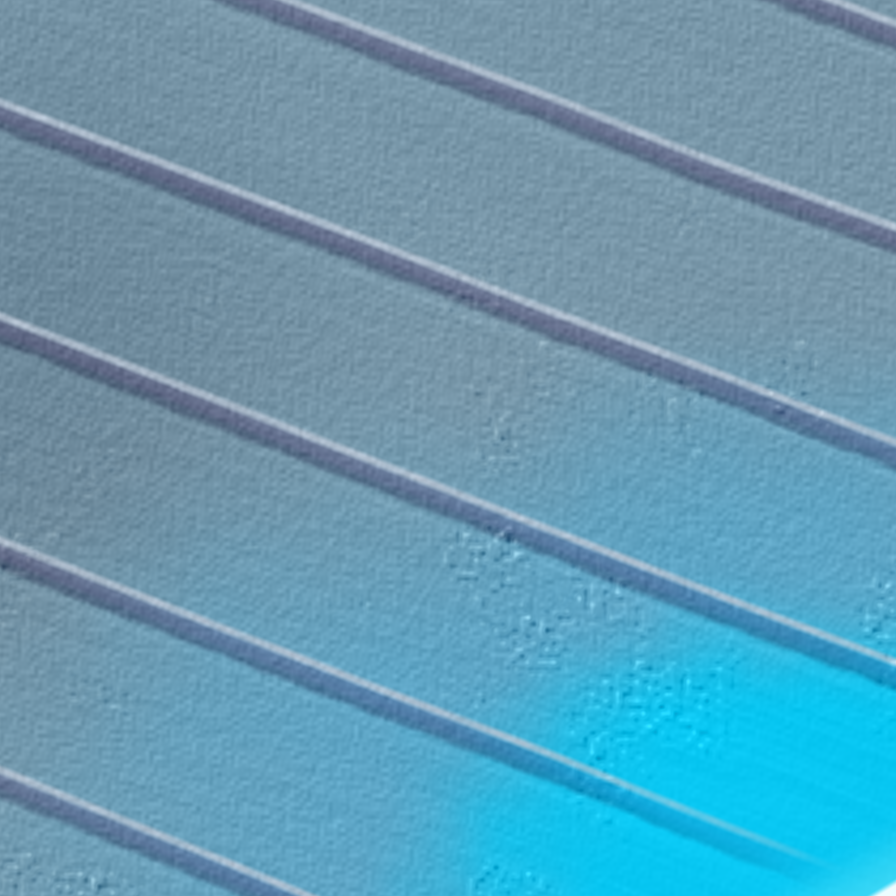
A Shadertoy shader for this texture:

```glsl
const vec3 STEEL = vec3(0.47, 0.59, 0.66);
const vec3 SLATE = vec3(0.42, 0.53, 0.60);
const vec3 SKY = vec3(0.36, 0.65, 0.78);
const vec3 CYAN = vec3(0.03, 0.78, 0.95);
const vec3 GLINT = vec3(0.72, 0.77, 0.83);
const vec3 SHADE = vec3(0.76, 0.75, 0.81);

float hash(vec2 p) {
    return fract(sin(dot(p, vec2(127.1, 311.7))) * 43758.5453);
}

float noise(vec2 p) {
    vec2 cell = floor(p), f = fract(p);
    f = f * f * (3.0 - 2.0 * f);
    return mix(mix(hash(cell), hash(cell + vec2(1, 0)), f.x),
               mix(hash(cell + vec2(0, 1)), hash(cell + vec2(1, 1)), f.x), f.y);
}

float fbm(vec2 p) {
    float sum = 0.0, amp = 0.5;
    for (int i = 0; i < 4; i++) {
        sum += amp * noise(p);
        p = p * 2.03 + 17.3;
        amp *= 0.5;
    }
    return sum;
}

// Relief of a noise field, lit from the upper left
float emboss(vec2 p, float scale) {
    vec2 q = p * scale;
    return noise(q + vec2(-0.35, 0.45)) - noise(q - vec2(-0.35, 0.45));
}

// Elliptical distance from the bright lower right corner
float glowDistance(vec2 uv) {
    return length(vec2((1.0 - uv.x) * 0.6, uv.y));
}

vec3 sheetColor(vec2 uv, float glow) {
    float r = glow + 0.14 * (fbm(uv * 4.0 + 3.0) - 0.47);
    vec3 grey = mix(STEEL, SLATE, smoothstep(0.55, 0.0, length((uv - vec2(0.0, 0.62)) * vec2(1.1, 1.0))));
    vec3 col = mix(SKY, grey, smoothstep(0.32, 0.70, r));
    return mix(CYAN, col, smoothstep(0.18, 0.37, r));
}

// Signed distance below the upper edge of ridge k
float ridgeDistance(vec2 uv, float k) {
    float start = 0.107 + 0.2357 * k + 0.0046 * k * k;
    float slope = 0.381 + 0.007 * k;
    float wave = 0.005 * (noise(vec2(uv.x * 5.0, k * 7.0)) - 0.5);
    return (1.0 - uv.y - start - slope * uv.x + wave) / sqrt(1.0 + slope * slope);
}

float band(float d, float from, float to, float soft) {
    return smoothstep(from - soft, from + soft, d) * (1.0 - smoothstep(to - soft, to + soft, d));
}

vec3 addRidge(vec3 col, vec2 uv, float d, float strength, float px) {
    float wear = fbm(uv * 45.0);
    float lower = 0.033 + 0.006 * (wear - 0.5);
    float shadow = band(d, 0.008, lower, max(0.0045, px));
    float depth = mix(0.72, 1.1, smoothstep(0.008, 0.03, d));
    col *= mix(vec3(1.0), SHADE, shadow * depth * strength);
    // Faint mauve tint on the flank
    col += vec3(0.035, -0.012, 0.015) * band(d, 0.006, 0.024, 0.005) * strength;
    // Bright upper lip and the soft reflection under the ridge
    float lip = band(d, 0.0, 0.008, max(0.0035, px));
    col = mix(col, GLINT, lip * strength * (0.62 + 0.4 * wear));
    return col + 0.025 * band(d, 0.038, 0.046, 0.005) * strength;
}

void mainImage(out vec4 fragColor, in vec2 fragCoord) {
    vec2 uv = fragCoord / iResolution.xy;
    float px = 1.0 / iResolution.y;
    float glow = glowDistance(uv);
    vec3 col = sheetColor(uv, glow);

    // Parallel ridges, fading out in the glow
    float strength = smoothstep(0.04, 0.34, glow) * 0.65 + 0.35 * smoothstep(0.03, 0.12, glow);
    for (int k = -2; k <= 3; k++) {
        col = addRidge(col, uv, ridgeDistance(uv, float(k)), strength, px);
    }

    // Brushed streaks along the ridges
    vec2 brushed = vec2(uv.x - 0.38 * uv.y, uv.y + 0.38 * uv.x);
    col += 0.022 * (noise(brushed * vec2(7.0, 150.0)) - 0.5);

    // Fine grain with rougher scattered patches
    float patches = smoothstep(0.48, 0.68, fbm(uv * 9.0 + 21.0));
    float rough = patches * smoothstep(1.05, 0.4, glow) * smoothstep(0.12, 0.32, glow);
    float grain = emboss(uv, 210.0) * 0.055 + emboss(uv + 5.0, 110.0) * 0.02;
    float flecks = emboss(uv + 9.0, 140.0);
    col += grain * mix(0.25, 1.0, smoothstep(0.15, 0.4, glow));
    col += rough * flecks * abs(flecks) * vec3(0.32, 0.30, 0.27);

    // Pale tip of the corner
    float tip = (1.0 - uv.x) * 0.6 + uv.y;
    col = mix(col, vec3(0.35, 0.88, 0.97), 0.6 * smoothstep(0.10, 0.01, tip));
    col = mix(col, vec3(0.93, 0.99, 1.0), smoothstep(0.021, 0.011, tip));

    fragColor = vec4(clamp(col, 0.0, 1.0), 1.0);
}
```
